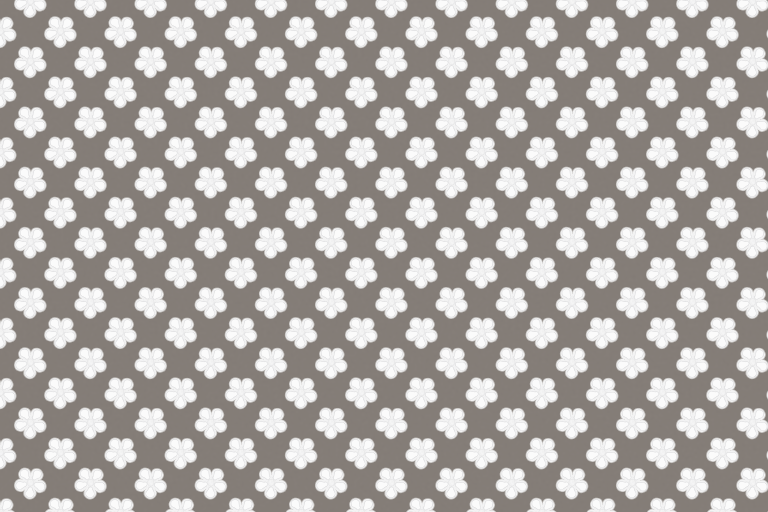
Write a Shadertoy shader that draws this pattern.

```glsl
// Staggered rows of white five-petal flowers with inked petals on a warm grey ground.
#define REPEATS_ACROSS 12.76
#define ROW_SHIFT vec2(0.005, -0.52)
#define TILT -1.62
#define PETAL_REACH 0.166
#define PETAL_RADIUS 0.113
#define RIM_WIDTH 0.014
#define INK_WIDTH 0.010
#define GROUND vec3(0.518, 0.490, 0.468)
#define RIM vec3(0.76, 0.75, 0.74)
#define BODY vec3(0.951, 0.951, 0.952)
#define PAD vec3(0.984)
#define INK vec3(0.80, 0.80, 0.81)

const float STEP = 6.2831853 / 5.0;

vec2 hashGradient(vec2 cell) {
    vec2 h = vec2(dot(cell, vec2(127.1, 311.7)), dot(cell, vec2(269.5, 183.3)));
    return fract(sin(h) * 43758.5) * 2.0 - 1.0;
}

float gradientNoise(vec2 p) {
    vec2 i = floor(p), f = p - i;
    vec2 u = f * f * (3.0 - 2.0 * f), e = vec2(1.0, 0.0);
    float low = mix(dot(hashGradient(i), f),
                    dot(hashGradient(i + e.xy), f - e.xy), u.x);
    float high = mix(dot(hashGradient(i + e.yx), f - e.yx),
                     dot(hashGradient(i + e.xx), f - e.xx), u.x);
    return mix(low, high, u.y);
}

// Antialiased coverage of a filled shape and of a line along its edge
float fill(float d, float px) { return clamp(0.5 - d / px, 0.0, 1.0); }

float stroke(float d, float width, float px) {
    return fill(d - 0.5 * width, px) - fill(d + 0.5 * width, px);
}

// Offset from the nearest centre of a lattice staggered by half a repeat
vec2 staggeredCell(vec2 p) {
    vec2 diagonal = vec2(p.x + p.y, p.x - p.y);
    vec2 f = diagonal - round(diagonal);
    return 0.5 * vec2(f.x + f.y, f.x - f.y);
}

// Egg along the x axis, narrow end towards the flower centre
float eggDistance(vec2 p) {
    float h = clamp((p.x - 0.105) / 0.075, 0.0, 1.0);
    return length(p - vec2(0.105 + 0.075 * h, 0.0)) - mix(0.036, 0.071, h);
}

vec3 flower(vec2 p, vec3 ground, float px) {
    // Fold the plane onto one petal
    float k = round((atan(p.y, p.x) - TILT) / STEP);
    float a = TILT + k * STEP;
    vec2 axis = vec2(cos(a), sin(a));
    vec2 petal = vec2(dot(p, axis), dot(p, vec2(-axis.y, axis.x)));

    // Hand-drawn wobble, the same in every flower
    float wobble = 0.009 * gradientNoise(p * 14.0 + 3.7);
    float outline = length(petal - vec2(PETAL_REACH, 0.0)) - PETAL_RADIUS;
    outline = min(outline, length(p) - 0.15) + wobble;
    float pad = eggDistance(petal) - 1.3 * wobble;
    float heart = length(p) - 0.055 + wobble;

    // Pale body with a soft grey rim and a faint brushed grain
    vec3 body = BODY + 0.02 * gradientNoise(p * vec2(45.0, 30.0));
    vec3 color = mix(ground, RIM, fill(outline, px));
    color = mix(color, body, fill(outline + RIM_WIDTH, px));

    // Bright petal pads, their ink line and the flower heart
    color = mix(color, PAD, fill(pad, px));
    float inkStrength = 0.6 + 0.5 * gradientNoise(p * 20.0 + 9.0);
    color = mix(color, INK, inkStrength * stroke(pad, INK_WIDTH, px));
    return mix(color, INK, 0.35 * stroke(heart, INK_WIDTH, px));
}

void mainImage(out vec4 fragColor, in vec2 fragCoord) {
    // One unit is one repeat, measured from the upper left corner
    float px = REPEATS_ACROSS / iResolution.x;
    vec2 p = (fragCoord - vec2(0.0, iResolution.y)) * px;
    vec3 ground = GROUND + 0.008 * gradientNoise(p * 16.0);
    vec3 color = flower(staggeredCell(p - ROW_SHIFT), ground, px);
    fragColor = vec4(color, 1.0);
}
```
